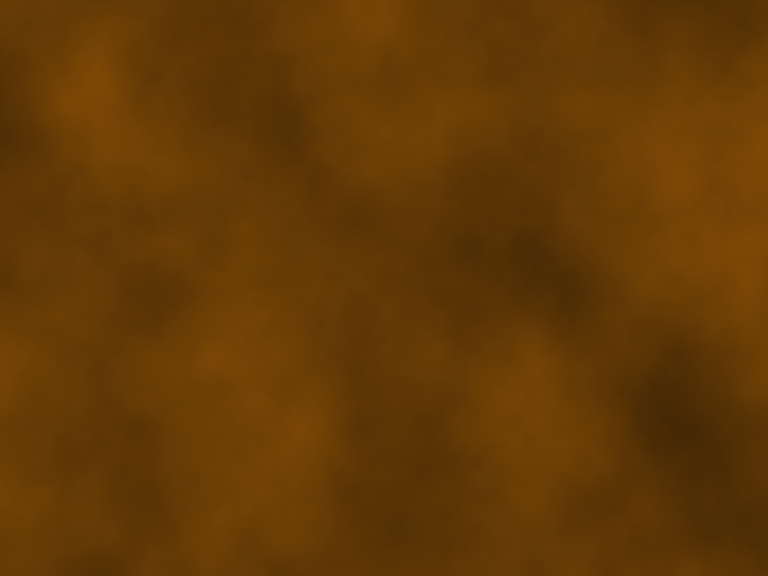
This texture is drawn by a Shadertoy shader. Its source:

```glsl
// Soft, cloudy brown stain, like old leather or varnished wood.
// Fractal value noise with broad patches and faint fine mottling
// blends linearly between a dark umber and a warm amber brown.

const vec3  DARK_UMBER   = vec3(0.215, 0.125, 0.018);
const vec3  AMBER_BROWN  = vec3(0.535, 0.308, 0.020);
const float PATCH_COUNT  = 4.0;   // broad patches per canvas height
const int   OCTAVES      = 6;
const float OCTAVE_GAIN  = 0.5;
const float OCTAVE_SCALE = 2.0;
const vec2  OCTAVE_SHIFT = vec2(17.3, 9.7);

// Integer hash of a lattice point, 0 to 1
float hash(vec2 cell) {
    uvec2 q = uvec2(ivec2(cell)) * uvec2(1597334673u, 3812015801u);
    uint n = (q.x ^ q.y) * 1597334673u;
    n = (n ^ (n >> 15)) * 2246822519u;
    n ^= n >> 13;
    return float(n >> 8) / 16777216.0;
}

// Smoothly interpolated lattice noise
float valueNoise(vec2 p) {
    vec2 cell = floor(p);
    vec2 f = fract(p);
    vec2 blend = f * f * (3.0 - 2.0 * f);
    float bottom = mix(hash(cell), hash(cell + vec2(1.0, 0.0)), blend.x);
    float top = mix(hash(cell + vec2(0.0, 1.0)), hash(cell + 1.0), blend.x);
    return mix(bottom, top, blend.y);
}

// Sum of octaves, normalised to 0 to 1
float cloud(vec2 p) {
    float sum = 0.0;
    float total = 0.0;
    float amplitude = 1.0;
    for (int i = 0; i < OCTAVES; i++) {
        sum += amplitude * valueNoise(p);
        total += amplitude;
        amplitude *= OCTAVE_GAIN;
        p = p * OCTAVE_SCALE + OCTAVE_SHIFT;
    }
    return sum / total;
}

void mainImage(out vec4 fragColor, in vec2 fragCoord) {
    vec2 uv = fragCoord / iResolution.y;
    float tone = cloud(uv * PATCH_COUNT + OCTAVE_SHIFT);
    fragColor = vec4(mix(DARK_UMBER, AMBER_BROWN, tone), 1.0);
}
```
